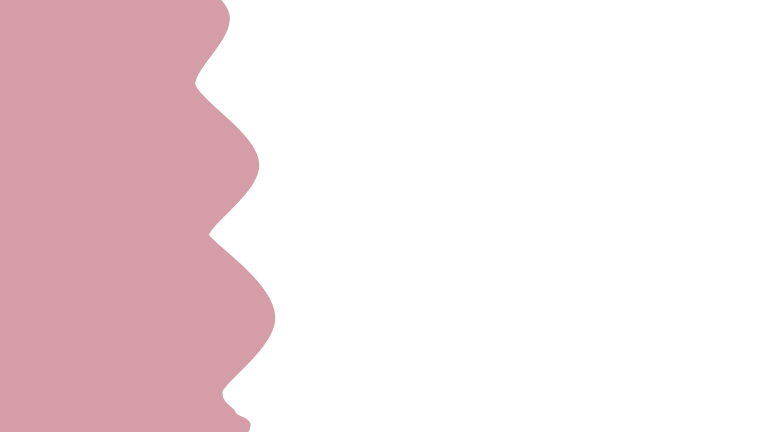
A Shadertoy shader for this background:

```glsl
// A flat rose panel on the left meets white along a wavy, drifting edge.
// The edge eases between alternating crests and troughs; a per-span power
// fattens each lobe, and a small notch roughens the lowest one.

#define ROSE vec3(0.835, 0.616, 0.659)
#define PAPER vec3(1.0)
#define NOTCH_HEIGHT 0.041
#define NOTCH_SIZE 0.008
#define NOTCH_DEPTH 0.009

// Turning points from top to bottom: height, edge position, fullness of
// the span below. All lengths are in canvas heights.
const int TURNS = 9;
const vec3 turns[TURNS] = vec3[TURNS](
    vec3(1.120, 0.417, 1.00), vec3(0.958, 0.532, 0.82),
    vec3(0.806, 0.452, 0.72), vec3(0.618, 0.600, 0.68),
    vec3(0.456, 0.484, 0.58), vec3(0.264, 0.637, 0.64),
    vec3(0.093, 0.515, 1.40), vec3(0.016, 0.580, 1.00),
    vec3(-0.030, 0.562, 1.00));

// Horizontal position of the wavy edge at a given height
float waveEdge(float height) {
    float edge = turns[0].y;
    for (int i = 0; i < TURNS - 1; i++) {
        vec3 upper = turns[i];
        vec3 lower = turns[i + 1];
        if (height <= upper.x && height > lower.x) {
            bool troughAbove = upper.y < lower.y;
            vec3 trough = troughAbove ? upper : lower;
            vec3 crest = troughAbove ? lower : upper;
            float t = clamp((height - trough.x) / (crest.x - trough.x), 0.0, 1.0);
            float rise = pow(smoothstep(0.0, 1.0, t), upper.z);
            edge = mix(trough.y, crest.y, rise);
        }
    }
    // Small bite out of the bottom lobe
    float offset = (height - NOTCH_HEIGHT) / NOTCH_SIZE;
    return edge - NOTCH_DEPTH * exp(-offset * offset);
}

void mainImage(out vec4 fragColor, in vec2 fragCoord) {
    vec2 p = fragCoord / iResolution.y;
    float pixel = 1.0 / iResolution.y;

    // Divide by the slope length for an even one-pixel soft edge
    float slope = (waveEdge(p.y + pixel) - waveEdge(p.y - pixel)) / (2.0 * pixel);
    float dist = (p.x - waveEdge(p.y)) / sqrt(1.0 + slope * slope);
    float paper = clamp(0.5 + dist / pixel, 0.0, 1.0);

    fragColor = vec4(mix(ROSE, PAPER, paper), 1.0);
}
```
